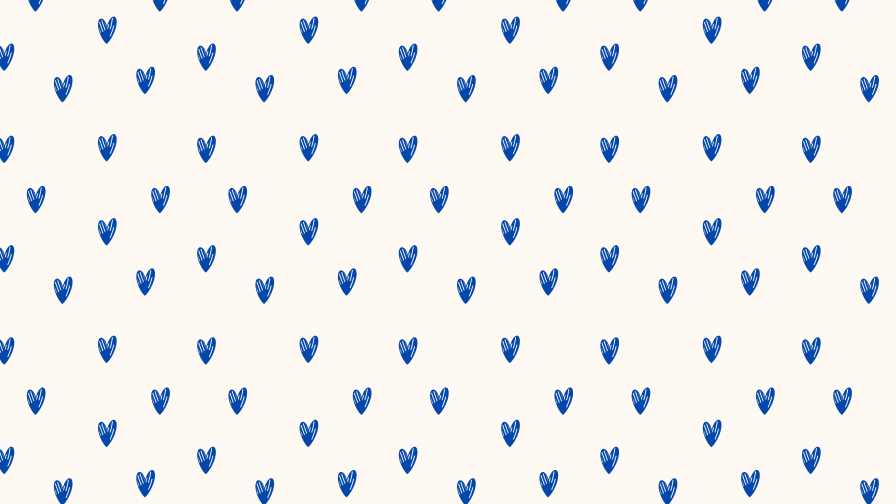
Reproduce this pattern procedurally as a Shadertoy shader.

```glsl
// Heart centres inside one repeating tile
const vec2 CENTRES[8] = vec2[8](
    vec2(0.024, 0.216), vec2(0.024, 0.759), vec2(0.179, 0.510), vec2(0.313, 0.060),
    vec2(0.532, 0.350), vec2(0.532, 0.767), vec2(0.722, 0.101), vec2(0.796, 0.510));

float hash(float n) {
    return fract(sin(n * 91.7) * 4375.5);
}

// Ink of one leaf-shaped lobe, with pale pen gaps along its axis
float lobe(vec2 p, vec2 top, float seed, float soft) {
    const vec2 tip = vec2(-0.05, -1.0);
    vec2 axis = top - tip;
    float len = length(axis);
    vec2 q = p - tip;
    float t = dot(q, axis) / (len * len);
    float across = (q.x * axis.y - q.y * axis.x) / len;

    float tc = clamp(t, 0.0, 1.0);
    float halfWidth = 0.78 * pow(tc, 0.8) * sqrt(1.0 - tc);
    float edge = max(abs(across) - halfWidth, max(-t, t - 1.0) * len);
    float body = 1.0 - smoothstep(-soft, soft, edge);

    // Wavering lanes, each holding one short gap
    float lane = across / 0.19 + 0.25 * sin(5.0 * t + seed);
    float start = 0.28 + 0.25 * hash(floor(lane) + seed);
    float gap = max(abs(fract(lane) - 0.5) * 0.19 - 0.033,
                    (abs(t - start - 0.2) - 0.2) * len);
    gap = max(gap, edge + 0.06);
    return body * smoothstep(-soft, soft, gap);
}

float heart(vec2 p, float soft) {
    return max(lobe(p, vec2(-0.48, 0.85), 3.0, soft),
               lobe(p, vec2(0.52, 1.0), 8.0, soft));
}

// Ink of the heart nearest to a point in tile units
float pattern(vec2 p, float soft) {
    vec2 nearest = vec2(1.0);
    for (int i = 0; i < 8; i++) {
        vec2 d = fract(p - CENTRES[i] + 0.5) - 0.5;
        if (dot(d, d) < dot(nearest, nearest)) nearest = d;
    }
    const float size = 0.0677;
    return heart(nearest / size, soft / size);
}

void mainImage(out vec4 fragColor, in vec2 fragCoord) {
    float tile = 0.4 * iResolution.y;

    // 3 x 3 samples keep the fine gaps smooth
    float ink = 0.0;
    for (int i = 0; i < 9; i++) {
        vec2 offset = (vec2(i % 3, i / 3) - 1.0) / 3.0;
        ink += pattern((fragCoord + offset) / tile, 0.2 / tile) / 9.0;
    }

    vec3 paper = vec3(0.995, 0.977, 0.95);
    vec3 blue = vec3(0.01, 0.28, 0.67);
    fragColor = vec4(mix(paper, blue, ink), 1.0);
}
```
